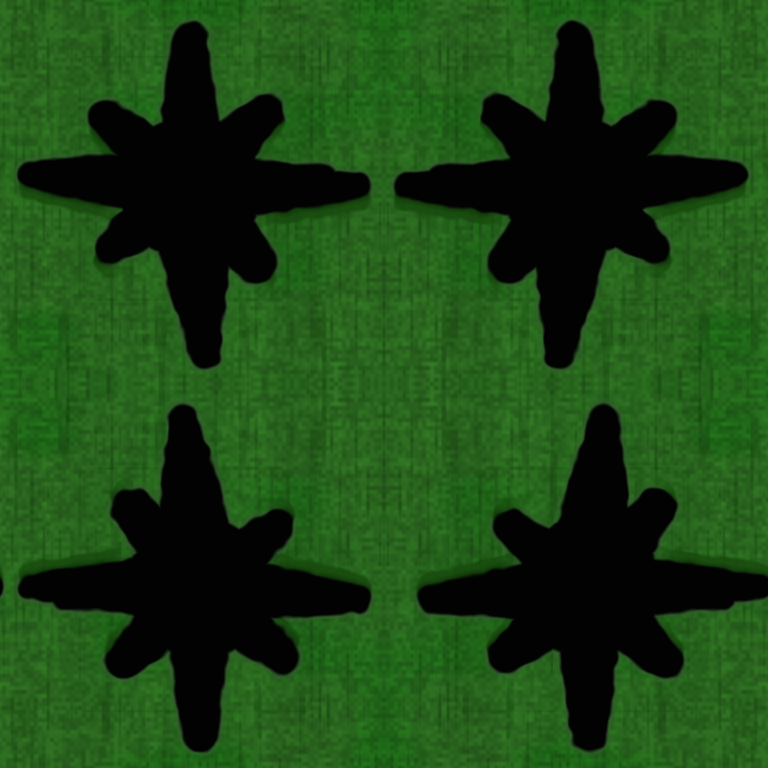
This pattern is drawn by a Shadertoy shader. Its source:

```glsl
// Two by two black eight-armed stars, mirrored in turn, on streaky green woven cloth.

const vec3 CLOTH  = vec3(0.165, 0.40, 0.12);
const vec3 VIVID  = vec3(0.10, 0.40, 0.08);
const vec3 STREAK = vec3(0.09, 0.26, 0.06);
const vec3 SHADOW = vec3(0.09, 0.29, 0.05);
const vec3 RIM    = vec3(0.22, 0.35, 0.20);
const vec3 INK    = vec3(0.006);

const float UNIT = 1.0 / 768.0;        // star sizes below are in 768ths of the canvas
const float THREADS = 192.0;           // weave threads across the canvas
const float BODY_RADIUS = 72.0;
const float EDGE_SOFT = 2.2;
const float EDGE_WOBBLE = 4.0;
const float RIM_WIDTH = 4.0;
const float SHADOW_DROP = 12.0;
const vec2 FIRST_STAR = vec2(0.259, 0.236);
const vec2 STAR_STEP  = vec2(0.508, 0.521);

// Arm: tip centre, base radius, tip radius
const int ARM_COUNT = 9;
const vec4 ARMS[ARM_COUNT] = vec4[](
    vec4(0, 147, 38, 18), vec4(15, -168, 50, 15),
    vec4(-158, 12, 38, 14), vec4(168, 0, 38, 13),
    vec4(76, 75, 36, 18), vec4(-83, 69, 36, 18),
    vec4(-78, -60, 36, 17), vec4(66, -77, 36, 21),
    vec4(135, 10, 22, 13));

float hash(vec2 p) {
    vec3 q = fract(p.xyx * vec3(0.1031, 0.1030, 0.0973));
    q += dot(q, q.yzx + 33.33);
    return fract((q.x + q.y) * q.z);
}

float noise(vec2 p) {
    vec2 i = floor(p), f = fract(p);
    f = f * f * (3.0 - 2.0 * f);
    return mix(mix(hash(i), hash(i + vec2(1, 0)), f.x),
               mix(hash(i + vec2(0, 1)), hash(i + vec2(1, 1)), f.x), f.y);
}

float starDistance(vec2 p) {
    float d = length(p) - BODY_RADIUS;
    for (int k = 0; k < ARM_COUNT; k++) {
        vec2 tip = ARMS[k].xy;
        float h = clamp(dot(p, tip) / dot(tip, tip), 0.0, 1.0);
        d = min(d, length(p - h * tip) - mix(ARMS[k].z, ARMS[k].w, h));
    }
    return d;
}

// Position inside the given star, wrapped at the canvas edges and mirrored per star
vec2 starSpace(vec2 uv, vec2 cell) {
    vec2 centre = FIRST_STAR + cell * STAR_STEP;
    centre.x -= cell.y * (0.012 + 0.006 * cell.x);
    vec2 p = uv - centre;
    p -= round(p);
    float flipY = 2.0 * cell.y - 1.0;
    float flipX = (1.0 - 2.0 * cell.x) * flipY;
    return p * vec2(flipX, flipY) / UNIT;
}

// Cloth in mirrored coordinates, so that it meets itself at every edge
vec3 cloth(vec2 m) {
    float broad = noise(m * vec2(9.0, 14.0) + 3.0);
    vec3 col = mix(CLOTH, VIVID, 0.75 * smoothstep(0.45, 0.9, broad));

    // Fine grain and crosswise threads
    float grain = noise(m * THREADS);
    float weft = noise(m * vec2(THREADS * 0.2, THREADS) + 51.0);
    col *= 1.0 + 0.26 * (grain - 0.5) + 0.14 * (weft - 0.5);

    // Upright streaks, broken into dots
    float warp = noise(m * vec2(THREADS, 14.0) + 17.0);
    float dots = noise(m * vec2(THREADS * 0.5, THREADS) + 83.0);
    float streak = smoothstep(0.58, 0.92, warp) * (0.35 + 0.65 * dots);
    col = mix(col, STREAK, 0.6 * streak);
    col *= 1.0 + 0.10 * (noise(vec2(m.x * 64.0, 5.0)) - 0.5);

    // Faint worn frame around each star
    vec2 q = abs(m - vec2(0.246, 0.268)) - vec2(0.150, 0.158);
    float frame = abs(length(max(q, 0.0)) + min(max(q.x, q.y), 0.0));
    return mix(col, STREAK, 0.45 * dots * smoothstep(2.5 * UNIT, 0.0, frame));
}

void mainImage(out vec4 fragColor, in vec2 fragCoord) {
    vec2 uv = fragCoord / iResolution.xy;
    vec2 mirrored = abs(uv - 0.5);
    float soft = max(EDGE_SOFT, 0.75 / (UNIT * iResolution.y));
    float wobble = EDGE_WOBBLE * (noise(mirrored * 70.0 + 29.0) - 0.5);

    // Nearest star, and the shadow under its side arms
    float star = 1e3, shade = 0.0;
    for (int k = 0; k < 4; k++) {
        vec2 p = starSpace(uv, vec2(k % 2, k / 2));
        star = min(star, starDistance(p) + wobble);
        float drop = starDistance(p + vec2(0.0, SHADOW_DROP)) + wobble;
        float side = smoothstep(60.0, 95.0, abs(p.x));
        shade = max(shade, side * smoothstep(soft, -soft, drop));
    }

    vec3 col = cloth(mirrored);
    col = mix(col, VIVID, 0.25 * exp(-max(star, 0.0) / 22.0));
    float rim = smoothstep(RIM_WIDTH + soft, RIM_WIDTH - soft, star);
    col = mix(col, RIM, 0.5 * rim * (1.0 - shade));
    col = mix(col, SHADOW, 0.85 * shade);
    col *= mix(1.0, 0.75, shade * smoothstep(7.0, 0.0, star));
    col = mix(col, INK, smoothstep(soft, -soft, star));
    fragColor = vec4(col, 1.0);
}
```
